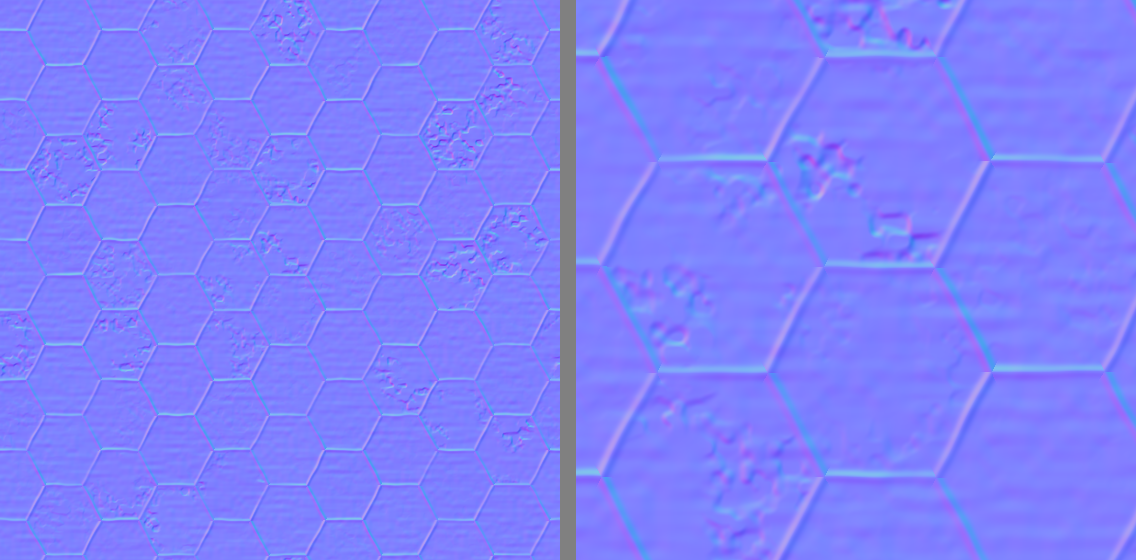
Left: the whole. Right: its middle third, enlarged.
Reproduce this texture map procedurally as a Shadertoy shader.

```glsl
// Tangent-space normal map of hexagonal floor tiles with beveled joints.
// A hex lattice gives joint slopes analytically; brushed streaks, grain and
// pitted patches come from the gradient of a seamless noise height field.

const vec2  TILES         = vec2(10.0, 8.0);    // columns, rows
const vec2  LATTICE       = vec2(1.7320508, 1.0); // hex period, tile height 1
const vec2  PHASE         = vec2(0.124, 0.0625);
const float JOINT_WIDTH   = 0.018;  // distance of steepest slope from the joint
const float JOINT_SLOPE   = 0.34;
const float JOINT_BIAS    = 0.5;    // downward bevels are steeper than upward
const float JOINT_WOBBLE  = 0.022;
const float TILT          = 0.035;
const float STREAK_HEIGHT = 0.0006;
const float GRAIN_HEIGHT  = 0.0005;
const float PIT_HEIGHT    = 0.0017;
const float GRADIENT_STEP = 0.0013;

float hash(vec2 p) {
    return fract(sin(dot(p, vec2(127.1, 311.7))) * 43758.5453);
}

// Value noise over the unit square, wrapping at integer frequencies
float tiledNoise(vec2 uv, vec2 freq) {
    vec2 p = uv * freq;
    vec2 cell = floor(p), f = fract(p);
    f = f * f * (3.0 - 2.0 * f);
    vec2 lo = mod(cell, freq), hi = mod(cell + 1.0, freq);
    return mix(mix(hash(lo), hash(vec2(hi.x, lo.y)), f.x),
               mix(hash(vec2(lo.x, hi.y)), hash(hi), f.x), f.y);
}

// Offset from the nearest tile centre; id is the wrapped tile index
vec2 hexCell(vec2 p, out vec2 id) {
    vec2 a = mod(p + 0.5 * LATTICE, LATTICE) - 0.5 * LATTICE;
    vec2 b = mod(p, LATTICE) - 0.5 * LATTICE;
    vec2 local = dot(a, a) < dot(b, b) ? a : b;
    id = mod(round((p - local) / (0.5 * LATTICE)), TILES * vec2(1.0, 2.0));
    return local;
}

// xy: outward normal of the nearest edge, z: distance to that edge
vec3 hexEdge(vec2 local) {
    vec3 edge = vec3(0.0, 1.0, 1.0);
    for (int k = 0; k < 3; k++) {
        float angle = radians(30.0 + 60.0 * float(k));
        vec2 n = vec2(cos(angle), sin(angle));
        float along = dot(local, n);
        float dist = 0.5 - abs(along);
        if (dist < edge.z) edge = vec3(n * sign(along), dist);
    }
    return edge;
}

float surfaceHeight(vec2 uv, float roughness) {
    float streaks = tiledNoise(uv, vec2(22.0, 130.0));
    float grain = tiledNoise(uv, vec2(105.0));
    float lumps = 0.65 * tiledNoise(uv, vec2(76.0, 90.0))
                + 0.35 * tiledNoise(uv, vec2(170.0));
    float pits = smoothstep(0.4, 0.75, lumps);
    return STREAK_HEIGHT * streaks + GRAIN_HEIGHT * grain
         + PIT_HEIGHT * roughness * pits;
}

void mainImage(out vec4 fragColor, in vec2 fragCoord) {
    vec2 uv = fragCoord / iResolution.xy;

    // Tile lookup with slightly uneven joints
    vec2 wobble = vec2(tiledNoise(uv, vec2(37.0)), tiledNoise(uv, vec2(41.0))) - 0.5;
    vec2 p = uv * TILES * vec2(0.5 * LATTICE.x, 1.0) - PHASE;
    vec2 id;
    vec3 edge = hexEdge(hexCell(p + JOINT_WOBBLE * wobble, id));

    // Joint bevels, fading and deepening along their length
    float t = edge.z / JOINT_WIDTH;
    float profile = t * exp(0.5 - 0.5 * t * t);
    float wear = mix(0.5, 1.35, tiledNoise(uv, vec2(26.0)));
    vec2 slope = edge.xy * profile * wear * JOINT_SLOPE * (1.0 - JOINT_BIAS * edge.y);

    // Each tile leans a little; some are pitted in patches
    float inside = smoothstep(0.0, 0.08, edge.z);
    slope += inside * TILT * (vec2(hash(id + 3.7), hash(id + 9.2)) - 0.5);
    float patches = smoothstep(0.3, 0.65, tiledNoise(uv, vec2(23.0)));
    float roughness = (0.08 + smoothstep(0.5, 0.95, hash(id + 5.3))) * patches * inside;

    // Surface relief
    vec2 e = vec2(GRADIENT_STEP, 0.0);
    vec2 gradient = vec2(
        surfaceHeight(uv + e.xy, roughness) - surfaceHeight(uv - e.xy, roughness),
        surfaceHeight(uv + e.yx, roughness) - surfaceHeight(uv - e.yx, roughness));
    slope -= gradient / (2.0 * GRADIENT_STEP);

    // Encode with the green axis pointing down
    vec3 normal = normalize(vec3(slope.x, -slope.y, 1.0));
    fragColor = vec4(0.5 + 0.5 * normal, 1.0);
}
```
